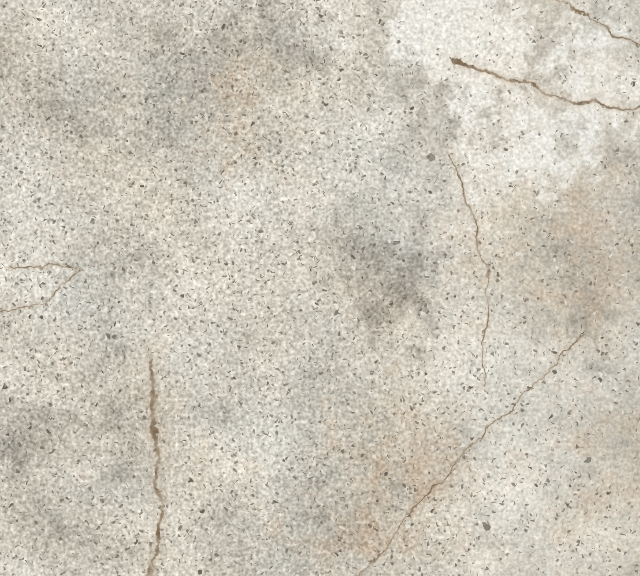
A Shadertoy shader for this texture:

```glsl
// Weathered travertine slab: mottled grey, cream and rust stains made of
// gradient noise, peppered with ragged pits and chips, and crossed by
// a few jagged cracks measured as distances to noise-warped polylines.

#define STONE vec3(0.822, 0.803, 0.754)
#define PALE vec3(0.925, 0.918, 0.885)
#define GREY vec3(0.610, 0.588, 0.545)
#define RUST vec3(0.710, 0.625, 0.530)
#define PIT vec3(0.350, 0.320, 0.280)
#define CRACK vec3(0.450, 0.375, 0.285)
#define MOTTLE 0.085
#define GRAIN 0.170
#define PIT_SHARE 0.42
#define JAGGED 0.013

vec3 hash3(vec2 p) {
    vec3 q = fract(p.xyx * vec3(0.1031, 0.1030, 0.0973));
    q += dot(q, q.yxz + 33.33);
    return fract((q.xxy + q.yzz) * q.zyx);
}

float corner(vec2 cell, vec2 offset) {
    float angle = 6.2832 * hash3(cell + 211.0).x;
    return dot(vec2(cos(angle), sin(angle)), offset);
}

float gradientNoise(vec2 p) {
    vec2 i = floor(p), f = p - i, e = vec2(1, 0);
    vec2 u = f * f * f * (f * (f * 6.0 - 15.0) + 10.0);
    return mix(mix(corner(i, f), corner(i + e, f - e), u.x),
               mix(corner(i + e.yx, f - e.yx), corner(i + 1.0, f - 1.0), u.x), u.y);
}

float fbm(vec2 p) {
    float sum = 0.0, gain = 1.0;
    for (int i = 0; i < 5; i++) {
        sum += gain * gradientNoise(p);
        p = mat2(1.6, 1.2, -1.2, 1.6) * p + 17.3;
        gain *= 0.6;
    }
    return sum;
}

// Coverage of randomly placed, turned and stretched spots
float specks(vec2 p, float cells, float share, float size, float seed) {
    vec2 g = p * cells, id = floor(g);
    float soft = 0.8 * cells / iResolution.y, cover = 0.0;
    for (int j = -1; j <= 1; j++)
    for (int i = -1; i <= 1; i++) {
        vec2 c = id + vec2(i, j);
        vec3 place = hash3(c + seed), form = hash3(c + seed + 71.0);
        float angle = 6.2832 * form.x;
        vec2 d = mat2(cos(angle), sin(angle), -sin(angle), cos(angle)) * (g - c - place.xy);
        d.y *= mix(1.0, 2.2, form.y);
        float radius = size * mix(0.4, 1.0, form.z * form.z);
        float spot = 1.0 - smoothstep(-soft, soft, length(d) - radius);
        cover = max(cover, spot * step(place.z, share) * mix(0.5, 1.0, form.z));
    }
    return cover;
}

// Soft round region that biases a stain
float region(vec2 p, vec2 center, float radius) {
    vec2 d = (p - center) / radius;
    return exp(-dot(d, d));
}

float segment(vec2 p, vec2 a, vec2 b) {
    vec2 ab = b - a;
    return length(p - a - ab * clamp(dot(p - a, ab) / dot(ab, ab), 0.0, 1.0));
}

float path(vec2 p, vec2 a, vec2 b, vec2 c, vec2 d) {
    return min(segment(p, a, b), min(segment(p, b, c), segment(p, c, d)));
}

// Dark core (x) and stained rim (y) of a crack
vec2 crack(float dist, float width) {
    float px = 1.0 / iResolution.y;
    return vec2(1.0 - smoothstep(width - px, width + px, dist), exp(-dist / (width * 2.5)));
}

void mainImage(out vec4 fragColor, in vec2 fragCoord) {
    vec2 p = fragCoord / iResolution.y;
    float broad = fbm(p * 3.0 + 4.0), patchy = fbm(p * 8.0 + 31.0);
    float fine = fbm(p * 24.0 + 63.0), rough = smoothstep(0.45, 1.05, p.x);

    // Stains, gathered in regions with torn outlines
    vec2 s = p + 0.10 * vec2(patchy, fbm(p * 8.0 + 77.0));
    float pale = 1.1 * region(s, vec2(0.78, 0.95), 0.13) + 0.8 * region(s, vec2(1.02, 0.84), 0.15)
               + 0.5 * region(s, vec2(0.90, 0.68), 0.12);
    float grey = region(s, vec2(0.70, 0.48), 0.10) + region(s, vec2(0.80, 0.80), 0.08)
               + 0.8 * region(s, vec2(0.06, 0.24), 0.11) + 0.6 * region(s, vec2(0.48, 0.95), 0.15)
               + 0.8 * region(s, vec2(1.03, 0.47), 0.07);
    float rust = region(s, vec2(0.98, 0.58), 0.15) + region(s, vec2(0.72, 0.17), 0.14)
               + 0.8 * region(s, vec2(1.05, 0.15), 0.14) + 0.7 * region(s, vec2(0.40, 0.80), 0.10);
    float torn = 0.5 * patchy + 0.6 * fine;
    vec3 col = STONE + MOTTLE * (1.1 * broad + 0.9 * patchy + (0.3 + 0.4 * rough) * fine);
    col = mix(col, RUST, 0.65 * smoothstep(0.1, 1.5, rust + torn - 0.4 * broad));
    col = mix(col, GREY, 0.75 * smoothstep(0.15, 1.4, grey - torn - 0.4 * broad));
    col = mix(col, PALE, 0.9 * smoothstep(0.4, 0.95, pale + 0.5 * patchy + (0.3 + 0.4 * rough) * fine));
    col += vec3(0.014, 0.0, -0.014) * fbm(p * 5.0 + 87.0);

    // Grain, pits and chips
    float grain = gradientNoise(p * 155.0) + 0.6 * gradientNoise(p * 80.0 + 9.0) + 0.7 * gradientNoise(p * 230.0);
    col += GRAIN * grain * (1.0 - 0.35 * rough);
    float density = PIT_SHARE * clamp(1.0 - 0.35 * rough - 0.6 * pale + 0.5 * broad, 0.1, 1.5);
    vec2 wobble = vec2(gradientNoise(p * 130.0 + 3.0), gradientNoise(p * 130.0 + 59.0));
    vec2 chipped = p + 0.005 * wobble;
    col = mix(col, PALE, 0.8 * specks(chipped, 62.0, 0.22, 0.24, 15.0));
    col = mix(col, PIT, 0.62 * specks(chipped, 125.0, density, 0.38, 40.0));
    col = mix(col, PIT, 0.85 * specks(chipped, 46.0, 0.5 * density, 0.17, 90.0));
    vec2 ragged = p + 0.006 * vec2(fine, fbm(p * 30.0)) + 0.003 * wobble;
    col = mix(col, PIT, 0.65 * specks(ragged, 13.0, 0.03 + 0.12 * rough, 0.13, 130.0));

    // Cracks, fading and swelling along their length
    vec2 q = p + JAGGED * vec2(fbm(p * 14.0 + 5.0), fbm(p * 14.0 + 50.0)) + 0.001 * wobble;
    float vary = clamp(0.9 + 0.7 * patchy + 0.5 * fine, 0.35, 1.9);
    vec2 lines = crack(path(q, vec2(0.78, 0.73), vec2(0.83, 0.62), vec2(0.845, 0.50), vec2(0.84, 0.335)), 0.0010 * vary);
    lines = max(lines, crack(path(q, vec2(0.61, -0.02), vec2(0.72, 0.12), vec2(0.88, 0.29), vec2(1.02, 0.42)), 0.0011 * vary));
    lines = max(lines, crack(path(q, vec2(0.26, 0.38), vec2(0.27, 0.28), vec2(0.28, 0.12), vec2(0.26, -0.02)), 0.0030 * vary));
    lines = max(lines, crack(path(q, vec2(0.79, 0.89), vec2(0.87, 0.87), vec2(1.01, 0.82), vec2(1.15, 0.81)), 0.0027 * vary));
    lines = max(lines, crack(path(q, vec2(0.94, 1.02), vec2(1.0, 0.98), vec2(1.06, 0.95), vec2(1.15, 0.89)), 0.0015 * vary));
    lines = max(lines, crack(path(q, vec2(-0.02, 0.46), vec2(0.08, 0.475), vec2(0.14, 0.53), vec2(0.02, 0.54)), 0.0011 * vary));
    col = mix(col, RUST, 0.45 * lines.y);
    col = mix(col, CRACK, lines.x * clamp(0.55 + 0.7 * fine, 0.15, 0.9));

    fragColor = vec4(clamp(col, 0.0, 1.0), 1.0);
}
```
